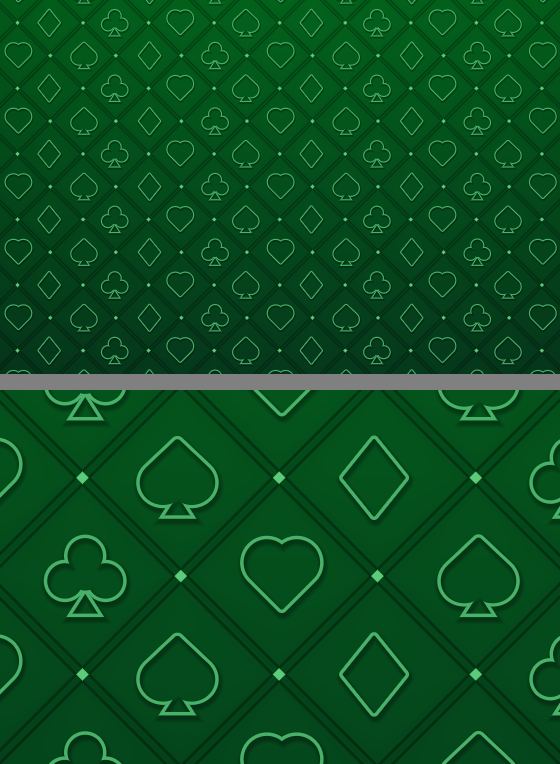
Top: the whole. Bottom: its middle third, enlarged.
Reproduce this pattern procedurally as a Shadertoy shader.

```glsl
// Card-table felt: outlined suits in a quilted diamond lattice, dots on the crossings.
// Two interleaved square grids of cells share one lattice; each cell picks a suit by
// its column, and the suits are signed distances drawn as thin embossed strokes.

const float COLUMNS = 8.543;      // repeats across the canvas width
const float ICON_RADIUS = 0.206;  // suit half height, in repeats
const vec2 FIRST_CELL = vec2(0.767, 0.348);  // from the upper left corner

const vec3 FELT_TOP = vec3(0.010, 0.375, 0.105);
const vec3 FELT_BOTTOM = vec3(0.020, 0.218, 0.108);
const vec3 STROKE_COLOR = vec3(0.30, 0.72, 0.43);
const vec3 DOT_COLOR = vec3(0.36, 0.80, 0.48);

// Coverage of the inside of a shape, smoothed over one pixel.
float coverage(float dist, float pixel) {
    return clamp(0.5 - dist / pixel, 0.0, 1.0);
}

float dot2(vec2 v) { return dot(v, v); }

// Heart with its tip at the origin and its notch at (0, 1).
float unitHeart(vec2 p) {
    p.x = abs(p.x);
    if (p.x + p.y > 1.0) return length(p - vec2(0.25, 0.75)) - 0.35355;
    float nearest = min(dot2(p - vec2(0.0, 1.0)), dot2(p - 0.5 * max(p.x + p.y, 0.0)));
    return sqrt(nearest) * sign(p.x - p.y);
}

float roundedHeart(vec2 p, float size, float radius) {
    return unitHeart(p / size) * size - radius;
}

// Flared foot under the club and the spade.
float stem(vec2 p) {
    const float apex = -0.45, base = -0.92, halfWidth = 0.30;
    vec2 normal = normalize(vec2(apex - base, halfWidth));
    float side = dot(vec2(abs(p.x), p.y - apex), normal);
    return max(side, base - p.y) - 0.05;
}

float diamondSuit(vec2 p) {
    const vec2 corner = vec2(0.74, 0.92);
    p = abs(p);
    vec2 edge = vec2(-corner.x, corner.y);
    vec2 toStart = p - vec2(corner.x, 0.0);
    float along = clamp(dot(toStart, edge) / dot2(edge), 0.0, 1.0);
    float side = sign(dot(p / corner, vec2(1.0)) - 1.0);
    return length(toStart - edge * along) * side - 0.08;
}

float clubSuit(vec2 p) {
    float lobes = min(length(p - vec2(0.0, 0.5)),
                      length(vec2(abs(p.x) - 0.5, p.y + 0.12))) - 0.48;
    float core = length(p - vec2(0.0, 0.05)) - 0.45;
    return min(min(lobes, core), stem(p));
}

float heartSuit(vec2 p) {
    return roundedHeart(p + vec2(0.0, 0.77), 1.47, 0.10);
}

float spadeSuit(vec2 p) {
    vec2 flipped = vec2(p.x, 0.92 - p.y * 1.06);
    return min(roundedHeart(flipped, 1.40, 0.13), stem(p));
}

float suitDistance(vec2 p, float suit) {
    if (suit < 0.5) return diamondSuit(p);
    if (suit < 1.5) return clubSuit(p);
    if (suit < 2.5) return heartSuit(p);
    return spadeSuit(p);
}

// Vertical fade of the cloth, a little darker towards the sides.
vec3 felt(vec2 uv) {
    float side = uv.x - 0.55;
    return mix(FELT_BOTTOM, FELT_TOP, uv.y) * (1.03 - 0.28 * side * side);
}

void mainImage(out vec4 fragColor, in vec2 fragCoord) {
    float pixel = COLUMNS / iResolution.x;
    vec2 p = vec2(fragCoord.x, iResolution.y - fragCoord.y) * pixel - FIRST_CELL;

    // Choose the even or the staggered grid, whichever diamond holds the point.
    vec2 cell = floor(p + 0.5);
    vec2 local = p - cell;
    float suit = mod(cell.x, 4.0);
    float nudge = -0.017;
    if (abs(local.x) + abs(local.y) > 0.5) {
        cell = floor(p) + 0.5;
        local = p - cell;
        suit = mod(cell.x + 2.5, 4.0);
        nudge = 0.014;
    }
    vec3 color = felt(fragCoord / iResolution.xy);

    // Quilting: a seam line on each side of the cell border, with a soft dip.
    vec2 fold = abs(local);
    float border = (0.5 - fold.x - fold.y) * 0.70711;
    float seam = coverage(abs(border - 0.023) - 0.007, pixel);
    color *= 1.0 - 0.10 * exp(-border / 0.04);
    color *= 1.0 - 0.33 * seam;

    // Suit: soft shadow just below, then the outline.
    vec2 icon = vec2(local.x - nudge, -local.y) / ICON_RADIUS;
    float iconPixel = pixel / ICON_RADIUS;
    float shadowDist = abs(suitDistance(icon + vec2(-0.03, 0.08), suit));
    color *= 1.0 - 0.30 * (1.0 - smoothstep(0.03, 0.17, shadowDist));
    float outline = abs(suitDistance(icon, suit)) - 0.043;
    color = mix(color, STROKE_COLOR, 0.95 * coverage(outline, iconPixel));

    // Small diamond dot on each lattice crossing.
    vec2 corner = fold.x > fold.y ? vec2(0.5, 0.0) : vec2(0.0, 0.5);
    vec2 toCorner = abs(fold - corner);
    float dotDist = (toCorner.x + toCorner.y - 0.032) * 0.70711;
    color = mix(color, DOT_COLOR, coverage(dotDist, pixel));

    fragColor = vec4(color, 1.0);
}
```
